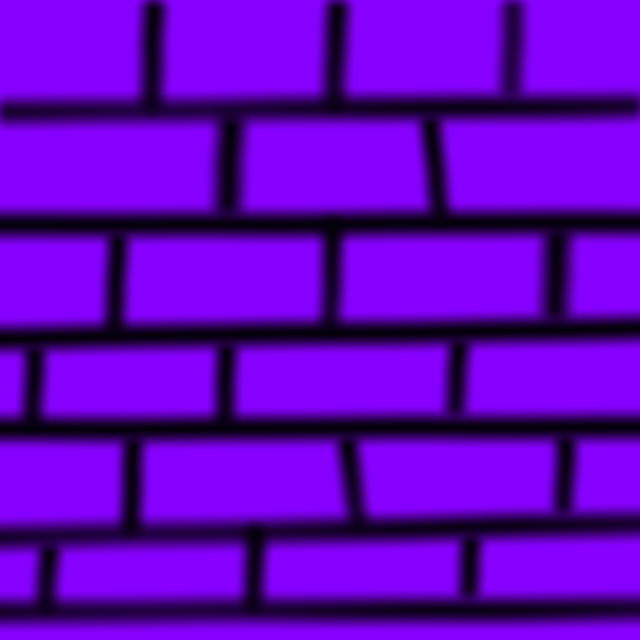
Give the GLSL for this pattern, as a WebGL 1 fragment shader.

```glsl
precision highp float;
// Hand-inked brick wall: six sloping bed lines with staggered upright joints.
// Every stroke is a blurred capsule; each course sets its joint spacing, and
// layered sines vary the ink so that some strokes look worn.

uniform vec2 u_resolution;

#define BRICK_COLOR vec3(0.53, 0.0, 1.0)
#define INK_COLOR vec3(0.015, 0.0, 0.04)
#define COURSES 6
#define JOINTS 3
#define CORE_RADIUS -0.001
#define SOFT_RADIUS 0.036
#define JOINT_WIDTH 0.87
#define TOP_GAP 0.029
#define FOOT_GAP 0.016
#define BED_WEAR 0.22
#define JOINT_WEAR 0.20

// Bed height, first joint, joint pitch, growth of the pitch
vec4 courseLayout(float row) {
  if (row < 0.5) return vec4(0.830, 0.238, 0.286, -0.005);
  if (row < 1.5) return vec4(0.650, 0.358, 0.322, 0.0);
  if (row < 2.5) return vec4(0.479, 0.181, 0.337, 0.007);
  if (row < 3.5) return vec4(0.331, 0.052, 0.300, 0.031);
  if (row < 4.5) return vec4(0.171, 0.206, 0.345, -0.007);
  return vec4(0.046, 0.074, 0.323, 0.007);
}

// 1 when two whole numbers are equal
float same(float a, float b) {
  return 1.0 - step(0.5, abs(a - b));
}

// Even courses slope more towards the bottom of the wall
float bedSlope(float row) {
  return mix(0.009 + 0.003 * row, 0.004, mod(row, 2.0));
}

float waves(float t) {
  return 0.6 * sin(t) + 0.4 * sin(2.3 * t + 1.7);
}

// Distance to a segment in x, position along it in y
vec2 segment(vec2 p, vec2 a, vec2 b) {
  vec2 ab = b - a;
  float t = clamp(dot(p - a, ab) / dot(ab, ab), 0.0, 1.0);
  return vec2(length(p - a - ab * t), t);
}

float softStroke(float d, float width) {
  return 1.0 - smoothstep(CORE_RADIUS, SOFT_RADIUS, d / width);
}

// Overlapping strokes darken each other without a crease
float addInk(float a, float b) {
  return 1.0 - (1.0 - a) * (1.0 - b);
}

float bedInk(vec2 p, float row, float height, float slope) {
  float inset = mix(-0.05, 0.014, same(row, 0.0));
  vec2 a = vec2(inset, height + slope * (inset - 0.5));
  vec2 b = vec2(1.0 - inset, height + slope * (0.5 - inset));
  p.y += 0.001 * waves(9.0 * p.x + 4.0 * row);
  float d = segment(p, a, b).x;

  // Outer beds are paler, mostly on the left
  float worn = smoothstep(1.0, 2.0, abs(row - 2.0));
  float patch = 0.6 + 0.4 * sin(6.5 * p.x);
  return softStroke(d, 1.0) * (1.0 - BED_WEAR * worn * patch);
}

float jointInk(vec2 p, float row, float k, float x, float above, float below) {
  float heavy = same(k, 2.0 * (row - 1.0));
  float raised = same(mod(row, 3.0), 2.0) * same(k, 1.0);
  float slanted = same(mod(row, 3.0), 1.0) * same(k, 1.0);
  float lean = mix(-0.004, 0.015, slanted);

  float top = above - TOP_GAP + 0.022 * raised;
  float foot = below + FOOT_GAP + 0.018 * max(same(k, 2.0), heavy);
  p.x += 0.001 * waves(35.0 * p.y + 2.0 * k + row);
  vec2 s = segment(p, vec2(x - 0.5 * lean, top), vec2(x + 0.5 * lean, foot));

  float width = JOINT_WIDTH + 0.25 * heavy + 0.08 * same(row, 0.0);
  float fade = s.y * (0.5 + 0.5 * waves(2.7 * row + 1.9 * k + 1.0));
  fade += same(row, 0.0) * same(k, 2.0);
  return softStroke(s.x, width) * (1.0 - JOINT_WEAR * fade);
}

void main() {
  vec2 p = gl_FragCoord.xy / u_resolution;
  float ink = 0.0;
  float aboveHeight = 1.012;
  float aboveSlope = 0.0;

  for (int i = 0; i < COURSES; i++) {
    float row = float(i);
    vec4 course = courseLayout(row);
    float slope = bedSlope(row);
    ink = addInk(ink, bedInk(p, row, course.x, slope));

    for (int j = 0; j < JOINTS; j++) {
      float k = float(j);
      float x = course.y + course.z * k + course.w * k * (k - 1.0);
      float above = aboveHeight + aboveSlope * (x - 0.5);
      float below = course.x + slope * (x - 0.5);
      // Joints that would land on the right edge are left out
      float inside = 1.0 - step(0.97, x);
      ink = addInk(ink, inside * jointInk(p, row, k, x, above, below));
    }
    aboveHeight = course.x;
    aboveSlope = slope;
  }

  gl_FragColor = vec4(mix(BRICK_COLOR, INK_COLOR, ink), 1.0);
}
```
